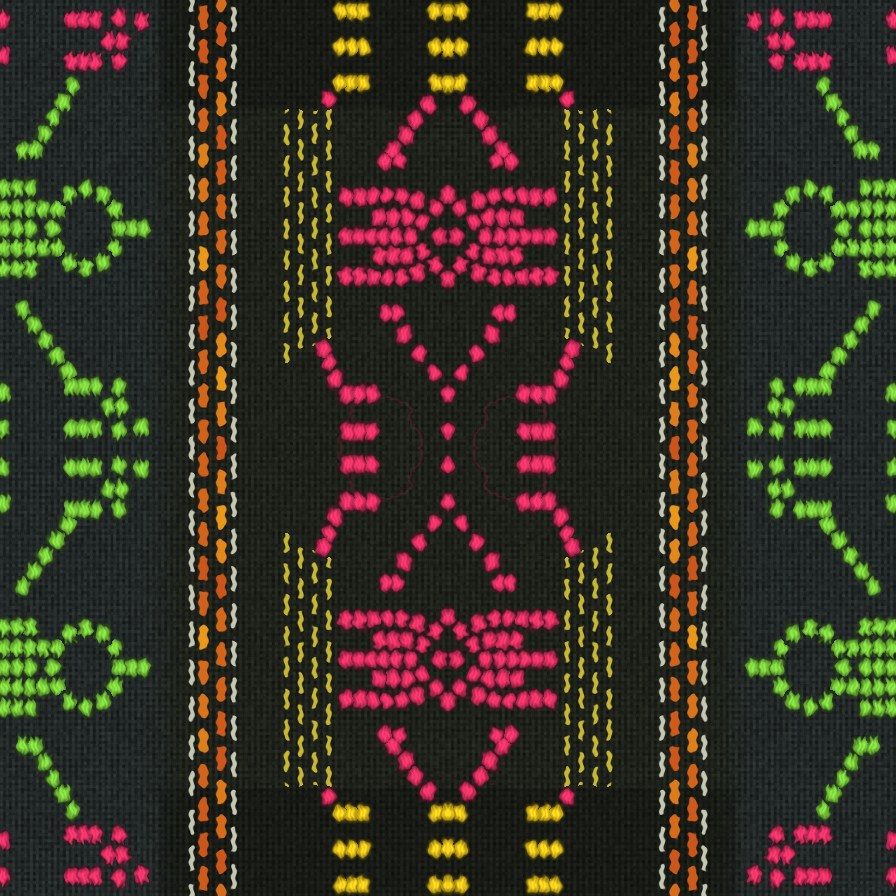
Write a three.js fragment shader that draws this pattern.

```glsl
// Mirrored handwoven dark cloth with pink, green and yellow embroidery and running stitches.
varying vec2 vUv;

const float TAU = 6.2831853;

float hash(vec2 p) {
  return fract(sin(dot(p, vec2(12.7, 31.1))) * 438.5);
}

// Shorter of two offsets from a stitch centre.
vec2 nearer(vec2 a, vec2 b) {
  vec2 sa = a * vec2(1.2, 1.0);
  vec2 sb = b * vec2(1.2, 1.0);
  return dot(sa, sa) < dot(sb, sb) ? a : b;
}

// Offset from the nearest of evenly spaced stitches from a to b.
vec2 row(vec2 p, vec2 a, vec2 b, float count) {
  vec2 gap = (b - a) / (count - 1.0);
  float k = floor(dot(p - a, gap) / dot(gap, gap) + 0.5);
  return p - a - gap * clamp(k, 0.0, count - 1.0);
}

vec2 medallion(vec2 p) {
  p.y = abs(p.y);
  vec2 o = row(p, vec2(5.2, 4.5), vec2(11.4, 4.5), 5.0);
  o = nearer(o, row(p, vec2(5.8, 0.0), vec2(11.4, 0.0), 5.0));
  o = nearer(o, row(p, vec2(4.6, 2.2), vec2(7.6, 2.2), 3.0));
  o = nearer(o, row(p, vec2(0.0, 4.7), vec2(4.2, 0.0), 4.0));
  o = nearer(o, p - vec2(3.4, 4.1));
  return nearer(o, p - vec2(0.9, 0.0));
}

vec2 hourglass(vec2 p) {
  vec2 o = row(p, vec2(0.0, 6.0), vec2(4.8, 12.8), 4.0);
  o = nearer(o, row(p, vec2(5.6, 15.0), vec2(6.9, 15.0), 2.0));
  o = nearer(o, p - vec2(0.0, 1.9));
  o = nearer(o, row(p, vec2(8.5, 6.1), vec2(11.2, 6.1), 3.0));
  o = nearer(o, row(p, vec2(8.5, 1.9), vec2(11.2, 1.9), 3.0));
  o = nearer(o, row(p, vec2(12.5, 7.8), vec2(13.9, 11.1), 3.0));
  o = nearer(o, row(p, vec2(2.3, 38.4), vec2(6.0, 33.3), 4.0));
  o = nearer(o, row(p, vec2(5.5, 32.0), vec2(7.1, 32.0), 2.0));
  return nearer(o, p - vec2(13.4, 38.9));
}

// Ring of petals with a tip, tied to short bars on the edge.
vec2 flower(vec2 p) {
  p.y = abs(p.y);
  vec2 q = p - vec2(9.6, 0.0);
  float a = floor(atan(q.y, q.x + 0.001) / TAU * 12.0 + 0.5) * TAU / 12.0;
  vec2 o = q - vec2(3.7, 4.4) * vec2(cos(a), sin(a));
  o = nearer(o, row(q, vec2(5.1, 0.0), vec2(6.4, 0.0), 2.0));
  o = nearer(o, row(p, vec2(0.4, 4.5), vec2(3.4, 4.5), 3.0));
  o = nearer(o, row(p, vec2(0.4, 2.2), vec2(4.8, 2.2), 4.0));
  return nearer(o, row(p, vec2(0.4, 0.0), vec2(3.4, 0.0), 3.0));
}

vec2 cluster(vec2 p) {
  vec2 o = row(p, vec2(8.0, 6.9), vec2(10.6, 6.9), 3.0);
  o = nearer(o, row(p, vec2(8.0, 2.2), vec2(10.6, 2.2), 3.0));
  o = nearer(o, row(p, vec2(12.1, 4.6), vec2(13.6, 4.6), 2.0));
  o = nearer(o, row(p, vec2(13.3, 2.0), vec2(15.8, 2.4), 2.0));
  o = nearer(o, p - vec2(13.3, 6.8));
  return nearer(o, row(p, vec2(0.3, 6.2), vec2(0.3, 2.2), 2.0));
}

// Column of running stitches; size gives half width and half length.
float dashes(vec2 p, float x, vec2 size, float period, float phase) {
  float y = (fract(p.y / period + phase) - 0.5) * period;
  vec2 q = abs(vec2(p.x - x, y)) - size + size.x;
  return 1.0 - smoothstep(-0.1, 0.1, length(max(q, 0.0)) - size.x);
}

// Lays one padded, slightly leaning stitch with a dark rim over the cloth.
vec3 embroider(vec3 cloth, vec2 offset, vec3 thread, vec2 p) {
  vec2 vary = sin((p - offset).yx * vec2(2.7, 3.9) + p.x - offset.x);
  offset.x += 0.15 * vary.x * offset.y;
  float d = length((offset - 0.1 * vary) / vec2(0.81, 0.98)) * (1.0 + 0.07 * vary.y);
  cloth = mix(cloth, thread * 0.36, 0.75 * (1.0 - smoothstep(0.95, 1.4, d)));
  float light = 1.06 - 0.42 * smoothstep(0.3, 1.05, d) + 0.06 * sin(p.x * 15.0 + p.y * 2.0);
  return mix(cloth, thread * light, 1.0 - smoothstep(0.86, 1.1, d));
}

void main() {
  // Fold into one quarter, in hundredths of the canvas.
  vec2 p = abs(vUv - 0.5) * 100.0;

  // Ribbed cloth with panels and flecks
  vec3 color = mix(vec3(0.115, 0.13, 0.1), vec3(0.13, 0.155, 0.15), smoothstep(29.0, 34.0, p.x));
  color *= 1.0 - 0.2 * smoothstep(37.8, 38.2, p.y) * (1.0 - smoothstep(32.0, 32.4, p.x));
  vec2 weave = sin(vUv * TAU * 150.0);
  color *= 1.0 + 0.2 * weave.x + 0.1 * weave.y + 0.35 * (hash(floor(p * 3.0)) - 0.5);

  // Fuzzy wobble and loose pink fibres
  p += 0.1 * vec2(sin(p.y * 4.7 + sin(p.x * 3.1)), sin(p.x * 5.3 + 2.0 * sin(p.y * 2.3)));
  float fibre = abs(length((p - vec2(7.5, 0.0)) * vec2(1.0, 0.75)) - 4.3 - 0.4 * sin(p.y * 1.7));
  color = mix(color, vec3(0.5, 0.12, 0.22), 0.35 * (1.0 - smoothstep(0.04, 0.22, fibre)));

  // Yellow ladder of four staggered columns
  float k = clamp(floor((p.x - 13.3) / 1.57 + 0.5), 0.0, 3.0);
  float span = step(12.3 - 0.9 * k, p.y) * step(p.y, 37.7);
  float ladder = dashes(p, 13.3 + 1.57 * k, vec2(0.24, 1.15), 3.5, 0.5 * mod(k, 2.0));
  color = mix(color, vec3(0.78, 0.72, 0.2), ladder * span);

  // White and orange braid, with some gold stitches
  float side = step(26.3, p.x);
  float white = dashes(p, 23.9 + 4.7 * side, vec2(0.25, 1.4), 50.0 / 12.0, 0.5 * side);
  color = mix(color, vec3(0.77, 0.78, 0.7), white);
  float turn = 0.5 - 0.5 * side;
  float orange = dashes(p, 25.3 + 2.0 * side, vec2(0.5, 1.35), 50.0 / 13.0, turn);
  float gold = hash(vec2(side, floor(p.y * 0.26 + turn)));
  color = mix(color, mix(vec3(0.8, 0.33, 0.1), vec3(0.92, 0.6, 0.1), gold * gold), orange);

  // Pink figures, green borders and yellow bars
  vec2 edge = vec2(50.0 - p.x, p.y);
  vec2 pink = nearer(hourglass(p), medallion(p - vec2(0.0, 23.6)));
  pink = nearer(pink, cluster(50.0 - p));
  vec2 green = nearer(flower(edge - vec2(0.0, 24.5)), cluster(edge));
  green = nearer(green, row(edge, vec2(8.1, 40.4), vec2(3.9, 33.3), 5.0));
  green = nearer(green, row(edge, vec2(2.5, 15.5), vec2(7.6, 8.6), 5.0));
  green = nearer(green, edge - vec2(2.6, 33.2));
  float y = 40.7 + 4.0 * clamp(floor((p.y - 40.7) / 4.0 + 0.5), 0.0, 2.0);
  vec2 bars = row(p, vec2(0.0, y), vec2(1.4, y), 2.0);
  bars = nearer(bars, row(p, vec2(9.5, y), vec2(12.0, y), 3.0));
  color = embroider(color, pink, vec3(0.93, 0.2, 0.41), p);
  color = embroider(color, green, vec3(0.5, 0.84, 0.24), p);
  color = embroider(color, bars, vec3(0.95, 0.8, 0.1), p);
  gl_FragColor = vec4(color, 1.0);
}
```
